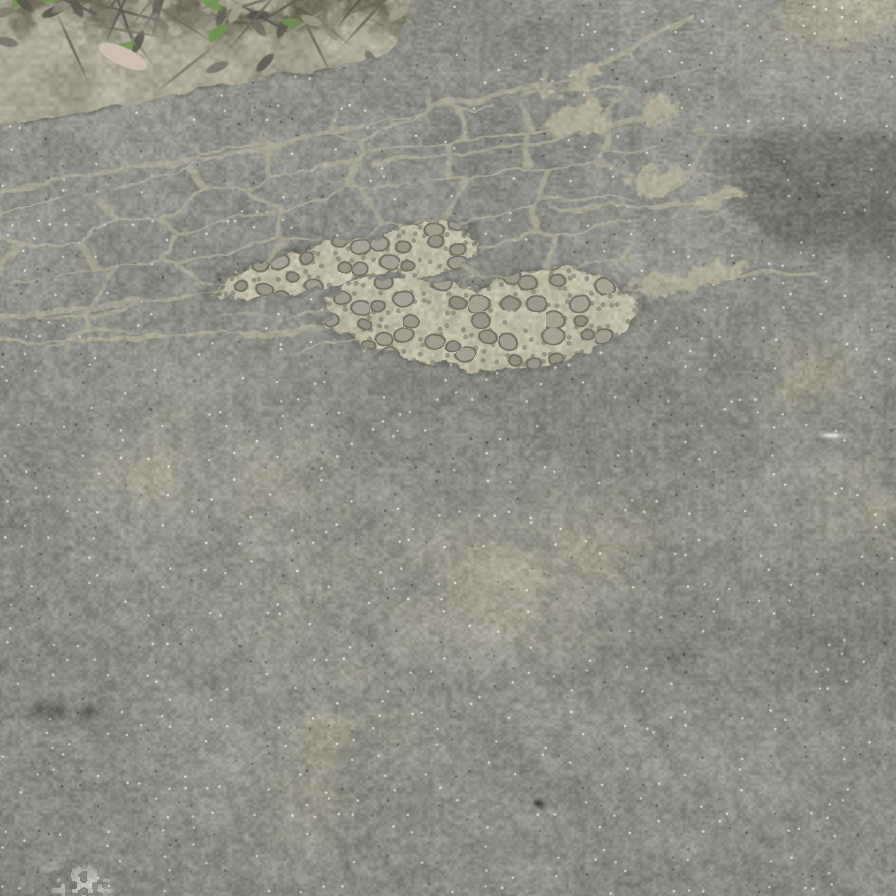
A Shadertoy shader for this texture:

```glsl
// Worn asphalt with a sandy pothole, silted cracks, a damp stain and a littered verge
#define ASPHALT vec3(.548, .552, .523)
#define SAND vec3(.745, .735, .655)
#define VERGE vec3(.655, .645, .575)
#define STONE vec3(.575, .565, .515)
#define GRAIN .085
#define CRACK_WIDTH .0019
#define CRACK_CELLS vec2(10, 25)
#define STONE_CELLS vec2(36, 46)
#define LITTER_COUNT 70
float hash(vec2 p) { return fract(sin(dot(p, vec2(127.1, 311.7))) * 43758.5453); }
vec2 hash2(vec2 p) { return vec2(hash(p), hash(p + 19.7)); }
float noise(vec2 p) {
  vec2 i = floor(p), f = smoothstep(0., 1., fract(p)), e = vec2(0, 1);
  return mix(mix(hash(i), hash(i + e.yx), f.x), mix(hash(i + e), hash(i + e.yy), f.x), f.y);
}
float fbm(vec2 p) {
  float sum = 0.;
  for (float amp = .5; amp > .02; amp *= .5, p = mat2(1.6, 1.2, -1.2, 1.6) * p + 7.3) sum += amp * noise(p);
  return sum;
}
vec2 warp(vec2 p, float scale, float size) {
  return p + size * (vec2(fbm(p * scale), fbm(p * scale + 31.)) - .48);
}
// Nearest cell distance, gap to the second nearest, random cell id
vec3 cells(vec2 p) {
  vec2 id = floor(p);
  float near = 9., next = 9.;
  for (int i = 0; i < 9; i++) {
    vec2 c = floor(p) + vec2(i % 3 - 1, i / 3 - 1);
    float d = length(c + .15 + .7 * hash2(c) - p);
    next = min(next, max(near, d));
    if (d < near) { near = d; id = c; }
  }
  return vec3(near, next - near, hash(id + 3.1));
}
float segment(vec2 p, vec2 a, vec2 b) {
  vec2 d = b - a;
  return length(p - a - d * clamp(dot(p - a, d) / dot(d, d), 0., 1.));
}
// Positive inside a sheared ellipse given by centre and radii
float blob(vec2 p, vec4 e, float slope) {
  vec2 d = p - e.xy;
  return (1. - length(vec2(d.x, d.y - slope * d.x) / e.zw)) * min(e.z, e.w);
}
float spot(vec2 p, float x, float y, float rx, float ry) {
  vec2 d = (p - vec2(x, y)) / vec2(rx, ry);
  return exp(-dot(d, d));
}
const vec4 CRACKS[10] = vec4[10](vec4(0, .79, .25, .828), vec4(.25, .828, .48, .878),
  vec4(.48, .878, .66, .917), vec4(.66, .917, .77, .985), vec4(.42, .815, .6, .84),
  vec4(.6, .84, .76, .885), vec4(0, .645, .36, .69), vec4(0, .617, .36, .63),
  vec4(.62, .765, .83, .78), vec4(.7, .675, .91, .7));
const vec4 HOLLOWS[6] = vec4[6](vec4(.645, .868, .037, .021), vec4(.738, .882, .026, .017),
  vec4(.735, .801, .032, .017), vec4(.79, .777, .035, .011), vec4(.775, .69, .06, .012), vec4(.645, .91, .03, .013));
vec3 asphalt(vec2 p) {
  vec3 col = ASPHALT + .1 * (fbm(p * 7.) - .48) + .09 * (fbm(p * 34.) - .48);
  float worn = spot(p, .22, .47, .13, .1) + spot(p, .62, .35, .2, .1) + spot(p, .97, .45, .1, .07)
    + spot(p, .88, .58, .08, .04) + spot(p, .36, .18, .09, .12) + 1.4 * spot(p, .96, 1., .15, .06);
  col += vec3(.085, .075, .035) * worn * smoothstep(.3, .7, fbm(p * 17.));
  col += .014 * smoothstep(.55, .75, p.y) - .05 * spot(p, .88, .28, .2, .06);
  // Damp stain and oil spots
  float damp = blob(warp(p, 18., .05), vec4(.96, .785, .17, .075), -.14);
  col -= .1 * smoothstep(-.01, .02, damp) * (.65 + .7 * fbm(p * vec2(14, 40)));
  vec2 w = warp(p, 60., .012);
  col -= .14 * (spot(w, .057, .207, .02, .011) + spot(w, .1, .205, .011, .01)) + .28 * spot(w, .602, .105, .005, .005);
  // Grain, pale chips and pits
  vec3 chip = cells(p * 62.);
  col += GRAIN * (noise(p * 330.) + noise(p * 160.) - 1.);
  col += (.24 * step(.8, chip.z) - .13 * step(chip.z, .12)) * smoothstep(.14, .04, chip.x);
  return col + .35 * spot(p, .928, .514, .011, .003) + .25 * spot(p, .09, .012, .035, .02) * step(.65, noise(p * 170.));
}
// Opacity of silt lying in cracks and shallow hollows
float silt(vec2 p, float px) {
  vec2 w = warp(p, 28., .022);
  float line = 1., hollow = -1.;
  for (int i = 0; i < 10; i++) line = min(line, segment(w, CRACKS[i].xy, CRACKS[i].zw));
  for (int i = 0; i < 6; i++) hollow = max(hollow, blob(w, HOLLOWS[i], .18));
  line = smoothstep(px, -px, line - CRACK_WIDTH * (.4 + 1.6 * noise(p * 35.)));
  float low = p.y - mix(.6, .69, smoothstep(.4, .75, p.x)), high = .79 + .23 * p.x - p.y;
  float zone = smoothstep(-.01, .02, low) * smoothstep(-.01, .02, high) * smoothstep(.86, .76, p.x);
  float net = zone * smoothstep(.3, .52, fbm(p * 11. + 2.));
  net *= smoothstep(.1, .025, cells((w - vec2(0, .16 * w.x)) * CRACK_CELLS).y);
  return max(.7 * max(line, net), .9 * smoothstep(-.003, .003, hollow + .035 * (fbm(p * 65.) - .52)));
}
float pothole(vec2 p) {
  vec2 w = warp(p, 30., .022);
  float d = max(blob(w, vec4(.6, .645, .106, .053), .1), blob(w, vec4(.47, .645, .112, .043), -.08));
  d = max(d, max(blob(w, vec4(.55, .618, .1, .031), 0.), blob(w, vec4(.365, .703, .115, .023), .2)));
  return max(d, blob(w, vec4(.475, .722, .058, .031), .1)) + .012 * (fbm(p * 85.) - .5);
}
vec3 gravel(vec2 p) {
  vec3 col = SAND + .11 * (noise(p * 240.) - .5) + .12 * (fbm(p * 45.) - .5);
  vec3 s = cells(warp(p, 50., .006) * STONE_CELLS), g = cells(p * 105.);
  float r = .12 + .26 * s.z + .12 * spot(p, .56, .65, .08, .04), on = step(.3, s.z);
  col = mix(col, STONE - .08, .65 * step(.55, g.z) * smoothstep(.36, .22, g.x));
  col = mix(col, STONE - .13, on * smoothstep(.13, .03, s.x - r));
  return mix(col, STONE + .13 * s.z - .05, on * smoothstep(.03, -.05, s.x - r));
}
vec3 verge(vec2 p, float px) {
  vec3 col = VERGE + .2 * (fbm(p * 24.) - .5) + .1 * (noise(p * 190.) - .5);
  col -= .2 * smoothstep(.93, .99, p.y) * smoothstep(.4, .65, fbm(p * 38.));
  for (int i = 0; i < LITTER_COUNT; i++) {
    vec2 k = hash2(vec2(i, 4)), m = hash2(vec2(i, 11)), d = p - vec2(.47 * k.x, .925 + .08 * sqrt(k.y));
    float t = 2.6 * m.x - 1.3;
    d *= mat2(cos(t), sin(t), -sin(t), cos(t));
    vec3 tint = m.y > .9 ? vec3(.43, .58, .31) : mix(STONE * .55, VERGE, hash(k));
    float leaf = blob(d, vec4(0, 0, m.y < .4 ? vec2(.032, .0016) : vec2(.013, .005)), 0.);
    col = mix(col, tint, .85 * smoothstep(-px, px, leaf));
  }
  return mix(col, vec3(.8, .75, .7), smoothstep(-px, px, blob(p, vec4(.137, .937, .027, .011), -.4)));
}
void mainImage(out vec4 fragColor, in vec2 fragCoord) {
  vec2 p = fragCoord / iResolution.xy;
  float px = 1. / iResolution.y, hole = pothole(p);
  vec3 col = mix(asphalt(p), SAND - .1 + .1 * noise(p * 230.), silt(p, px)) - .07 * smoothstep(-.008, 0., hole);
  col = mix(col, gravel(p), smoothstep(-px, px, hole));
  // Verge above a ragged road edge
  float edge = p.y - .873 - .17 * p.x - .15 * smoothstep(.43, .5, p.x) + .022 * fbm(p * 26.);
  col -= .1 * smoothstep(-.008, 0., edge) * smoothstep(.4, .6, noise(p * 18.));
  fragColor = vec4(mix(col, verge(p, px), smoothstep(-px, px, edge)), 1);
}
```
